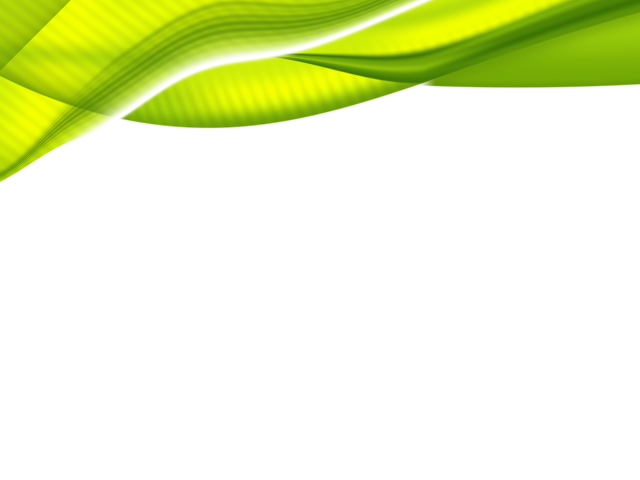
Reproduce this background procedurally as a Shadertoy shader.

```glsl
// Translucent green silk ribbons sweeping across the top of a white page.

// Soft bump around zero
float bump(float v, float width) {
    return exp(-v * v / (width * width));
}

// Antialiased inside test, positive values are inside
float inside(float v) {
    float pixel = 7.68 / iResolution.x;
    return smoothstep(-pixel, pixel, v);
}

// Ribbon edges: depth below the top of the canvas at position x
float bellyEdge(float x) {
    float t = x - 2.5, right = max(t, 0.0);
    return 1.535 - 0.1 * t * t / (1.0 + 0.035 * right * right);
}

float strandEdge(float x) {
    return 2.2 - 0.43 * x - 0.34 * bump(x - 2.3, 1.0) - 0.11 * bump(x - 0.7, 0.5);
}

float foldTop(float x) {
    float t = max(x - 4.4, 0.0);
    return 0.63 - 0.175 * t * t / (1.0 + 0.08 * t * t);
}

void mainImage(out vec4 fragColor, in vec2 fragCoord) {
    vec2 p = fragCoord / iResolution.xy * vec2(7.68, 5.76);
    float x = p.x, depth = 5.76 - p.y;

    vec3 yellow = vec3(0.94, 1.0, 0.0);
    vec3 lime = vec3(0.80, 0.93, 0.03);
    vec3 leaf = vec3(0.56, 0.76, 0.04);
    vec3 moss = vec3(0.38, 0.57, 0.03);
    vec3 deep = vec3(0.20, 0.42, 0.01);
    vec3 color = vec3(1.0);

    float belly = bellyEdge(x) - depth;
    float strand = strandEdge(x) - depth;
    float top = foldTop(x);

    // Flat sheet on the right
    float sheet = 1.05 - 0.018 * (x - 6.2) * (x - 6.2) - depth;
    vec3 sheetColor = mix(vec3(0.46, 0.67, 0.02), vec3(0.60, 0.80, 0.04),
                          smoothstep(0.1, 0.7, sheet) * smoothstep(5.2, 7.2, x));
    sheetColor = mix(sheetColor, moss, 0.6 * bump(sheet, 0.06) + 0.5 * bump(belly, 0.12));
    color = mix(color, sheetColor, inside(sheet) * smoothstep(5.0, 5.25, x));

    // Large hanging belly with a fine weave
    vec3 bellyColor = mix(leaf, lime, smoothstep(0.05, 0.3, belly));
    bellyColor = mix(bellyColor, yellow, bump(belly - 0.4, 0.17) * smoothstep(1.6, 3.0, x));
    bellyColor = mix(bellyColor, moss, 0.75 * bump(belly, 0.12));
    bellyColor = mix(bellyColor, leaf, 0.7 * bump(x - 1.9, 0.6) * bump(belly - 0.3, 0.3));
    bellyColor *= 1.0 - 0.035 * sin(x * 42.0 + belly * 16.0) * bump(belly - 0.25, 0.3);

    // Yellow sheen above the dark fold
    bellyColor = mix(bellyColor, yellow,
                     bump(depth - top + 0.14, 0.13) * smoothstep(4.2, 5.2, x));
    bellyColor = mix(bellyColor, leaf, 0.4 * bump(depth - top + 0.36, 0.1));

    // Dark fold running from the middle to the upper right
    float foldBottom = min(0.67 + 0.33 * smoothstep(3.0, 5.0, x), bellyEdge(x));
    float across = (depth - top) / max(foldBottom - top, 0.03);
    float rightSide = smoothstep(4.8, 6.2, x);
    float shade = mix(bump(across - 0.2, 0.2) + bump(across - 0.9, 0.22),
                      bump(across - 0.68, 0.36), rightSide);
    vec3 foldColor = mix(leaf, deep, 0.85 * min(shade, 1.0));
    foldColor *= 1.0 + 0.05 * sin(across * 24.0);
    float foldMask = inside(foldBottom - depth) * smoothstep(-0.05, 0.25, across)
                   * smoothstep(3.1, 3.6, x);
    bellyColor = mix(bellyColor, foldColor, foldMask);
    color = mix(color, bellyColor, inside(belly));

    // Left sheet, darker where it overlaps the belly
    vec3 left = mix(lime, yellow, bump(x - 0.45 + 0.4 * (depth - 1.35), 0.4));
    left = mix(left, yellow, 0.6 * bump(depth - 0.25 + 0.25 * (x - 1.4), 0.25));
    left = mix(left, leaf, 0.8 * smoothstep(1.5, 2.2, depth));
    left = mix(left, moss, inside(belly) * 0.85 * exp(-max(belly, 0.0) / 0.2));
    left = mix(left, leaf, 0.55 * bump(depth - 0.62 - 0.06 * x, 0.13));
    float wedge = 0.85 - x - depth;
    left = mix(left, moss, inside(wedge) * (0.25 + 0.4 * exp(-max(wedge, 0.0) / 0.25)));
    left *= 1.0 + 0.025 * sin(x * 26.0 - depth * 34.0);
    left = mix(left, leaf, 0.5 * smoothstep(2.6, 4.2, x));

    // Bundle of fine dark strands following the edge
    float width = 0.12 + 0.5 * smoothstep(0.0, 1.5, x) - 0.3 * smoothstep(2.5, 4.5, x);
    float q = strand / width;
    float lines = 0.5 + 0.5 * sin(q * 44.0);
    left = mix(left, mix(moss, deep, 0.35), bump(q - 0.68, 0.36) * (0.55 + 0.25 * lines));
    left = mix(left, moss, 0.45 * bump(q - 1.15, 0.07) * smoothstep(0.6, 1.6, x));

    // Pale sheen fading into the white rim
    float sheen = smoothstep(0.6, 1.5, x);
    left = mix(left, vec3(0.87, 0.94, 0.65), 0.75 * sheen * bump(q, 0.35));
    left = mix(left, vec3(1.0), sheen * bump(q, 0.16));
    color = mix(color, left, inside(strand));
    color = mix(color, vec3(1.0), sheen * bump(strand, 0.035));

    fragColor = vec4(color, 1.0);
}
```
